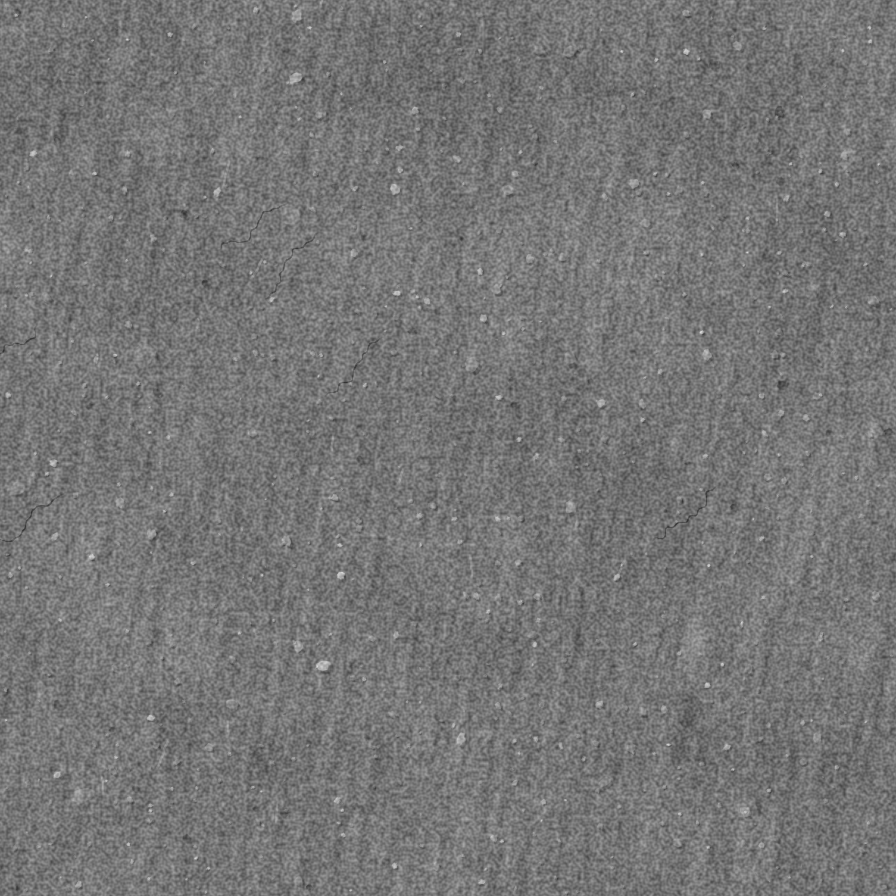
Give the GLSL for this texture, as a three.js fragment shader.

```glsl
varying vec2 vUv;

const float BASE_TONE = 0.461;
const float STREAK_TILT = 0.17;

vec2 hash2(vec2 p) {
  vec3 q = fract(p.xyx * vec3(0.1031, 0.1030, 0.0973));
  q += dot(q, q.yzx + 33.33);
  return fract((q.xx + q.yz) * q.zy);
}

vec2 gradient(vec2 cell) {
  float angle = 6.28318 * hash2(cell + 17.0).x;
  return vec2(cos(angle), sin(angle));
}

// Gradient noise, roughly -0.7 to 0.7
float noise(vec2 p) {
  vec2 i = floor(p);
  vec2 f = p - i;
  vec2 u = f * f * f * (f * (f * 6.0 - 15.0) + 10.0);
  vec2 e = vec2(1.0, 0.0);
  float low = mix(dot(gradient(i), f), dot(gradient(i + e), f - e), u.x);
  float high = mix(dot(gradient(i + e.yx), f - e.yx), dot(gradient(i + 1.0), f - 1.0), u.x);
  return mix(low, high, u.y);
}

vec2 rotate(vec2 p, float angle) {
  float c = cos(angle), s = sin(angle);
  return vec2(c * p.x - s * p.y, s * p.x + c * p.y);
}

// Soft coverage of an irregular oval
float blob(vec2 p, vec2 radii, float soft, float seed) {
  vec2 q = p / radii;
  float edge = length(q) + 0.45 * noise(q * 1.3 + seed) - 1.0;
  float width = soft / min(radii.x, radii.y);
  return 1.0 - smoothstep(-width, width, edge);
}

// Scattered stones lit from the upper left
float pebbles(vec2 uv, float cells, float radius, float density, float tone, float seed) {
  vec2 cell = floor(uv * cells);
  vec2 spot = hash2(cell + seed);
  vec2 kind = hash2(cell + seed + 71.0);
  vec2 shape = hash2(cell + seed + 139.0);
  vec2 p = uv - (cell + 0.25 + 0.5 * spot) / cells;
  float size = radius * mix(0.5, 1.0, shape.x);
  vec2 radii = size * vec2(1.0, mix(0.6, 1.0, shape.y));
  float turn = 6.28318 * kind.y;
  float soft = 0.0011;
  float body = blob(rotate(p, turn), radii, soft, spot.x * 50.0);
  vec2 shift = size * vec2(0.45, -0.5);
  float shadow = blob(rotate(p - shift, turn), radii, soft, spot.x * 50.0);
  float slope = clamp(dot(p, vec2(-0.6, 0.8)) / size, -1.0, 1.0);
  float lit = body * tone * (mix(0.25, 1.0, kind.y * kind.y) + 0.2 * slope);
  return step(kind.x, density) * (lit - 0.4 * abs(tone) * shadow * (1.0 - body));
}

// Long noise drawn out along the trowel direction
float streaks(vec2 uv, float across, float along) {
  float bend = 0.012 * noise(uv * 3.0);
  float x = uv.x - STREAK_TILT * uv.y + bend;
  return noise(vec2(x * across, uv.y * along));
}

// Thin wandering line, faded at both ends
float fineLine(vec2 p, float angle, float halfLength, float wander, float width, float seed) {
  vec2 q = rotate(p, angle);
  q.x += wander * (noise(vec2(q.y * 30.0, seed)) + 0.4 * noise(vec2(q.y * 110.0, seed + 9.0)));
  float ends = 1.0 - smoothstep(0.6 * halfLength, halfLength, abs(q.y));
  return ends * (1.0 - smoothstep(0.3 * width, width, abs(q.x)));
}

float scratches(vec2 uv) {
  float sum = 0.0;
  for (int i = 0; i < 12; i++) {
    float id = float(i);
    vec2 spot = hash2(vec2(id, 3.7));
    vec2 kind = hash2(vec2(id, 8.3));
    float angle = STREAK_TILT + 0.5 * (kind.x - 0.5);
    sum += fineLine(uv - spot, angle, mix(0.008, 0.025, kind.y), 0.003, 0.002, id + 0.3);
  }
  return sum;
}

float cracks(vec2 uv) {
  float sum = 0.0;
  for (int i = 0; i < 6; i++) {
    float id = float(i);
    vec2 spot = hash2(vec2(id, 21.4));
    float angle = mix(0.4, 1.0, hash2(vec2(id, 33.1)).x);
    sum += fineLine(uv - spot, angle, 0.055, 0.018, 0.0014, id + 0.6);
  }
  return sum;
}

void main() {
  vec2 uv = vUv;
  float tone = BASE_TONE;

  // Broad mottling and brushed streaks
  tone += 0.045 * noise(uv * 5.0) + 0.03 * noise(uv * 17.0 + 4.0);
  tone += 0.065 * streaks(uv, 85.0, 9.0) + 0.05 * streaks(uv + 0.37, 150.0, 28.0);

  // Sandy grain
  tone += 0.06 * noise(uv * 75.0 + 7.0);
  tone += 0.12 * noise(uv * 167.0 + 31.0) + 0.17 * noise(uv * 287.0 + 53.0);

  // Worn stain with a pale flake above it
  vec2 stain = rotate(uv - vec2(0.772, 0.175), STREAK_TILT * 0.3);
  float patchy = 0.6 + 0.8 * noise(uv * 60.0 + 11.0);
  tone -= 0.10 * patchy * blob(stain, vec2(0.018, 0.055), 0.008, 2.4);
  tone += 0.09 * patchy * blob(stain - vec2(0.0, 0.105), vec2(0.009, 0.035), 0.004, 6.1);

  // Stones, specks, pale smudges and pits
  tone += pebbles(uv, 26.0, 0.0075, 0.10, 0.22, 5.0);
  tone += pebbles(uv, 44.0, 0.0042, 0.14, 0.25, 211.0);
  tone += pebbles(uv, 80.0, 0.0024, 0.09, 0.28, 307.0);
  tone += pebbles(uv, 14.0, 0.014, 0.12, 0.09, 401.0);
  tone += pebbles(uv, 36.0, 0.0055, 0.05, -0.15, 503.0);

  tone += 0.11 * scratches(uv) - 0.14 * cracks(uv);
  gl_FragColor = vec4(vec3(clamp(tone, 0.2, 0.86)), 1.0);
}
```
